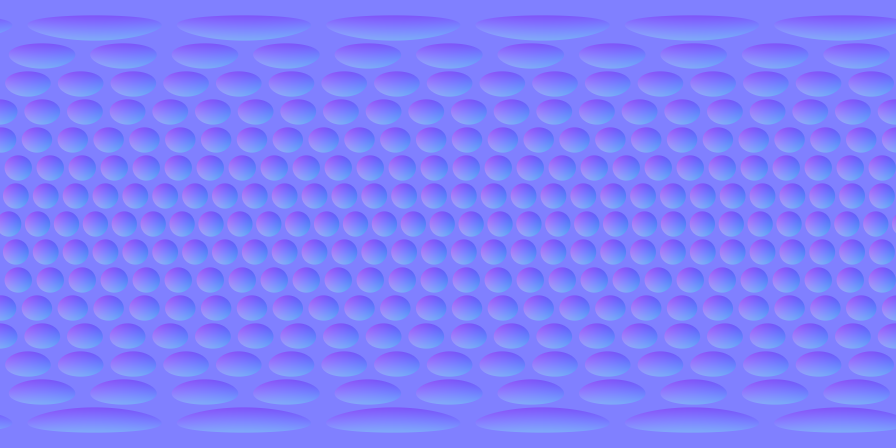
Give the GLSL for this texture map, as a WebGL 2 fragment shader.

```glsl
#version 300 es
precision highp float;
// Tangent-space normal map of a dimpled ball, unwrapped by longitude and latitude.

#define BANDS 16.0          // latitude steps from pole to pole
#define EQUATOR_COUNT 31.0  // dimples around the equator
#define DIMPLE_RADIUS 0.0885 // angular radius in radians
#define BOWL_SLOPE 4.1      // steepness of the concave bowl

uniform vec2 u_resolution;
out vec4 fragColor;

const float PI = 3.14159265;

// Turn of each ring, in dimple spacings, from the equator to the poles.
const float RING_PHASE[8] = float[8](0.30, 0.53, 0.57, 0.03, 0.99, 0.53, 0.516, 0.633);

void main() {
    vec2 uv = gl_FragCoord.xy / u_resolution;
    float latitude = (uv.y - 0.5) * PI;

    // Nearest ring; the poles stay smooth.
    float band = clamp(floor(uv.y * BANDS + 0.5), 1.0, BANDS - 1.0) - 0.5 * BANDS;
    float ringLatitude = band * PI / BANDS;

    // Fewer dimples fit on the smaller rings.
    float count = floor(EQUATOR_COUNT * cos(ringLatitude));
    float phase = RING_PHASE[int(abs(band) + 0.5)];
    float deltaLongitude = (fract(uv.x * count - phase + 0.5) - 0.5) * 2.0 * PI / count;

    // Chord distance on the unit sphere to the dimple centre.
    float halfLon = sin(0.5 * deltaLongitude);
    float halfLat = sin(0.5 * (latitude - ringLatitude));
    float cosProduct = cos(latitude) * cos(ringLatitude);
    float dist = 2.0 * sqrt(halfLat * halfLat + cosProduct * halfLon * halfLon);

    // Gradient of half the squared distance over longitude and latitude.
    vec2 gradient = vec2(
        cosProduct * sin(deltaLongitude),
        sin(latitude) * cos(ringLatitude) * cos(deltaLongitude)
            - cos(latitude) * sin(ringLatitude));

    // Smooth rim about one pixel wide.
    vec2 pixelAngle = vec2(2.0 * PI, PI) / u_resolution;
    float rim = length(gradient * pixelAngle) / max(dist, 1e-4);
    float inside = clamp(0.5 + (DIMPLE_RADIUS - dist) / max(rim, 1e-5), 0.0, 1.0);

    // Normals lean toward the centre of each bowl.
    vec3 bowlNormal = normalize(vec3(-BOWL_SLOPE * gradient, 1.0));
    vec3 normal = mix(vec3(0.0, 0.0, 1.0), bowlNormal, inside);
    fragColor = vec4(normal * 0.5 + 0.5, 1.0);
}
```
